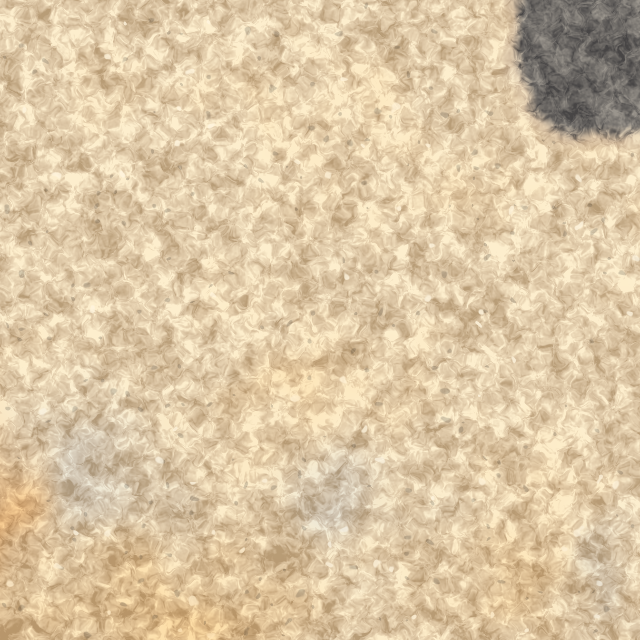
Reproduce this texture procedurally as a three.js fragment shader.

```glsl
// Weathered cream stone: warped layers of value noise make pale ragged flakes
// on tan ground, with soft ochre and grey stains, small specks and grit,
// and a soft-edged charcoal patch in the upper right corner.
varying vec2 vUv;

const vec3 SHADOW = vec3(0.775, 0.675, 0.535);
const vec3 TAN = vec3(0.85, 0.76, 0.63);
const vec3 SAND = vec3(0.91, 0.83, 0.70);
const vec3 CREAM = vec3(0.985, 0.925, 0.795);
const vec3 CHARCOAL = vec3(0.33, 0.32, 0.315);
const vec3 ASH = vec3(0.58, 0.56, 0.53);
const vec3 OCHRE_TINT = vec3(1.0, 0.91, 0.76);
const vec3 GREY_TINT = vec3(0.93, 0.97, 1.05);

float hash(vec2 p) {
  vec3 q = fract(vec3(p.xyx) * 0.1031);
  q += dot(q, q.yzx + 33.33);
  return fract((q.x + q.y) * q.z);
}

// Value noise centred on zero.
float noise(vec2 p) {
  vec2 i = floor(p);
  vec2 f = fract(p);
  f = f * f * (3.0 - 2.0 * f);
  float low = mix(hash(i), hash(i + vec2(1.0, 0.0)), f.x);
  float high = mix(hash(i + vec2(0.0, 1.0)), hash(i + vec2(1.0)), f.x);
  return mix(low, high, f.y) - 0.5;
}

vec2 turn(vec2 p, float angle) {
  float c = cos(angle);
  float s = sin(angle);
  return vec2(c * p.x - s * p.y, s * p.x + c * p.y);
}

float layers(vec2 p, float scale, float falloff) {
  float sum = 0.0;
  float weight = 1.0;
  for (int i = 0; i < 4; i++) {
    sum += weight * noise(p * scale + 37.0);
    p = turn(p, 0.9) + 3.7;
    scale *= 1.95;
    weight *= falloff;
  }
  return sum;
}

vec2 warp(vec2 p, float scale, float amount) {
  return p + amount * vec2(noise(p * scale + 11.0), noise(p * scale + 71.0));
}

float stain(vec2 p, vec2 centre, vec2 radius) {
  vec2 d = (p - centre) / radius;
  return exp(-dot(d, d));
}

// Rounded dots, one in some cells of a jittered grid.
float specks(vec2 p, float scale, float share, float seed) {
  vec2 cell = floor(p * scale) + seed;
  vec2 jitter = 0.3 + 0.4 * vec2(hash(cell + 5.0), hash(cell + 17.0));
  float radius = 0.14 + 0.16 * hash(cell + 29.0);
  float dist = length(fract(p * scale) - jitter);
  return step(hash(cell), share) * (1.0 - smoothstep(radius * 0.5, radius, dist));
}

float roundBox(vec2 p, vec2 halfSize, float radius) {
  vec2 q = abs(p) - halfSize + radius;
  return length(max(q, 0.0)) + min(max(q.x, q.y), 0.0) - radius;
}

vec3 stoneColor(float tone) {
  vec3 color = mix(SHADOW, TAN, clamp(tone, -0.7, 1.0));
  color = mix(color, SAND, clamp(tone - 1.0, 0.0, 1.0));
  return mix(color, CREAM, clamp(tone - 2.0, 0.0, 1.1));
}

void main() {
  vec2 p = vUv;
  vec2 ragged = warp(warp(p, 65.0, 0.014), 150.0, 0.006);

  // Flakes, broad drift and fine grit share one tone scale.
  float flakes = layers(ragged, 46.0, 0.8);
  float drift = layers(p, 7.0, 0.6);
  float grit = noise(turn(p, 0.4) * 330.0);
  float low = 1.0 - smoothstep(0.0, 0.5, p.y);
  float tone = 1.65 + 2.7 * flakes + 0.65 * drift + 0.55 * grit - 0.3 * low;
  vec3 color = stoneColor(tone);

  // Dark pits everywhere, pale crystals mostly low down.
  vec2 loose = warp(p, 90.0, 0.009);
  color *= 1.0 - 0.16 * specks(loose, 48.0, 0.10, 3.0);
  float crystals = specks(loose, 38.0, 0.03 + 0.06 * low, 91.0);
  color = mix(color, vec3(1.0, 0.96, 0.87), 0.8 * crystals);

  // Stains tint the stone in cloudy patches.
  vec2 cloud = warp(p, 14.0, 0.09);
  float rust = stain(cloud, vec2(0.0, 0.19), vec2(0.045, 0.10));
  float ochre = stain(cloud, vec2(0.22, 0.03), vec2(0.28, 0.12));
  ochre += 0.6 * stain(cloud, vec2(0.83, 0.08), vec2(0.12, 0.09));
  ochre += 0.35 * stain(cloud, vec2(0.43, 0.38), vec2(0.10, 0.05));
  float grey = stain(cloud, vec2(0.13, 0.26), vec2(0.11, 0.09));
  grey += stain(cloud, vec2(0.54, 0.20), vec2(0.09, 0.06));
  grey += 0.8 * stain(cloud, vec2(0.95, 0.10), vec2(0.05, 0.08));
  color *= mix(vec3(1.0), OCHRE_TINT, clamp(0.7 * ochre + 0.3 * drift, 0.0, 1.0));
  color *= mix(vec3(1.0), GREY_TINT, clamp(grey, 0.0, 1.0));
  color *= mix(vec3(1.0), vec3(1.0, 0.85, 0.66), 0.85 * rust);

  // Charcoal patch with a blurred rim and a faint mauve halo.
  float rim = roundBox(warp(p, 28.0, 0.018) - 1.05, vec2(0.233, 0.257), 0.10);
  rim += 0.008 * flakes;
  vec3 char = mix(CHARCOAL, ASH, clamp(0.42 + 0.8 * flakes + 0.3 * grit, -0.2, 1.1));
  color = mix(color, vec3(0.77, 0.69, 0.63), 0.4 * (1.0 - smoothstep(0.0, 0.035, rim)));
  color = mix(char, color, smoothstep(-0.011, 0.013, rim));

  gl_FragColor = vec4(clamp(color, 0.0, 1.0), 1.0);
}
```
